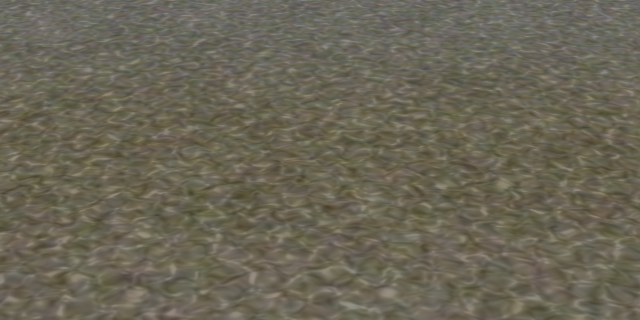
Reproduce this texture procedurally as a WebGL 2 fragment shader.

```glsl
#version 300 es
precision highp float;

uniform vec2 u_resolution;
out vec4 fragColor;

const float HORIZON = 2.0;
const float GROUND_STRETCH = 3.2;
const float GRAIN_FREQUENCY = 44.0;

uint hashCell(ivec2 cell, uint seed) {
    uint h = uint(cell.x) * 1597334677u ^ uint(cell.y) * 3812015801u ^ seed * 2654435769u;
    h = (h ^ (h >> 16)) * 2146121005u;
    h = (h ^ (h >> 15)) * 2221713035u;
    return h ^ (h >> 16);
}

vec2 gradientAt(ivec2 cell, uint seed) {
    float angle = float(hashCell(cell, seed) >> 8) * (6.28319 / 16777216.0);
    return vec2(cos(angle), sin(angle));
}

float gradientNoise(vec2 p, uint seed) {
    vec2 corner = floor(p);
    vec2 f = p - corner;
    ivec2 c = ivec2(corner);
    vec2 w = f * f * f * (f * (f * 6.0 - 15.0) + 10.0);
    float a = dot(gradientAt(c, seed), f);
    float b = dot(gradientAt(c + ivec2(1, 0), seed), f - vec2(1.0, 0.0));
    float d = dot(gradientAt(c + ivec2(0, 1), seed), f - vec2(0.0, 1.0));
    float e = dot(gradientAt(c + ivec2(1, 1), seed), f - vec2(1.0, 1.0));
    return mix(mix(a, b, w.x), mix(d, e, w.x), w.y);
}

vec2 rotate(vec2 p, float angle) {
    float c = cos(angle), s = sin(angle);
    return vec2(c * p.x - s * p.y, s * p.x + c * p.y);
}

// Projects the canvas onto a receding ground plane
vec2 groundPoint(vec2 p, float horizon, float stretch) {
    return vec2(p.x, stretch) / (horizon - p.y);
}

// Soft grass clumps with finer blades that fade with distance
float grassGrain(vec2 p, float fineWeight) {
    vec2 warp = vec2(gradientNoise(p * 0.6, 11u), gradientNoise(p * 0.6, 12u));
    vec2 q = p + warp * 0.7;
    float clumps = gradientNoise(rotate(q, 0.35), 1u);
    float tufts = gradientNoise(rotate(q * 0.48, -0.6), 2u);
    float blades = gradientNoise(rotate(q * vec2(1.5, 2.0), -0.3), 3u);
    return clumps * 0.75 + tufts * 0.42 + blades * fineWeight;
}

// Broad worn and lush areas
float patches(vec2 p) {
    float sum = 0.0, weight = 0.6;
    for (int i = 0; i < 3; i++) {
        sum += weight * gradientNoise(p, 20u + uint(i));
        p = rotate(p * 2.1, 0.7);
        weight *= 0.65;
    }
    return sum;
}

vec3 groundColor(float height) {
    vec3 nearSoil = vec3(0.432, 0.409, 0.352);
    vec3 midOlive = vec3(0.412, 0.390, 0.316);
    vec3 farGrey = vec3(0.424, 0.420, 0.389);
    vec3 color = mix(nearSoil, midOlive, smoothstep(0.0, 0.45, height));
    return mix(color, farGrey, smoothstep(0.55, 1.0, height));
}

void main() {
    vec2 p = gl_FragCoord.xy / u_resolution.y;
    p.x -= 0.5 * u_resolution.x / u_resolution.y;

    vec2 ground = groundPoint(p, HORIZON, GROUND_STRETCH);
    vec2 grainPoint = ground * GRAIN_FREQUENCY;
    float fineWeight = mix(0.5, 0.08, smoothstep(0.35, 0.9, p.y));

    float grain = grassGrain(grainPoint, fineWeight);
    float patchTone = patches(ground * 4.5);
    float warmth = gradientNoise(grainPoint * 0.55, 31u);
    float greenness = gradientNoise(grainPoint * 0.4, 32u) + patches(ground * 7.0 + 9.0);

    // Pale dry flecks
    float flecks = smoothstep(0.16, 0.5, grain);
    float contrast = mix(0.165, 0.135, smoothstep(0.6, 1.0, p.y));

    vec3 color = groundColor(p.y);
    color += vec3(1.0, 0.98, 1.02) * (grain * contrast + patchTone * 0.05);
    color += vec3(0.045, 0.042, 0.040) * (flecks - 0.12);
    color += vec3(0.014, 0.0, -0.055) * warmth;
    color += vec3(-0.022, 0.008, -0.020) * greenness;

    fragColor = vec4(clamp(color, 0.0, 1.0), 1.0);
}
```
